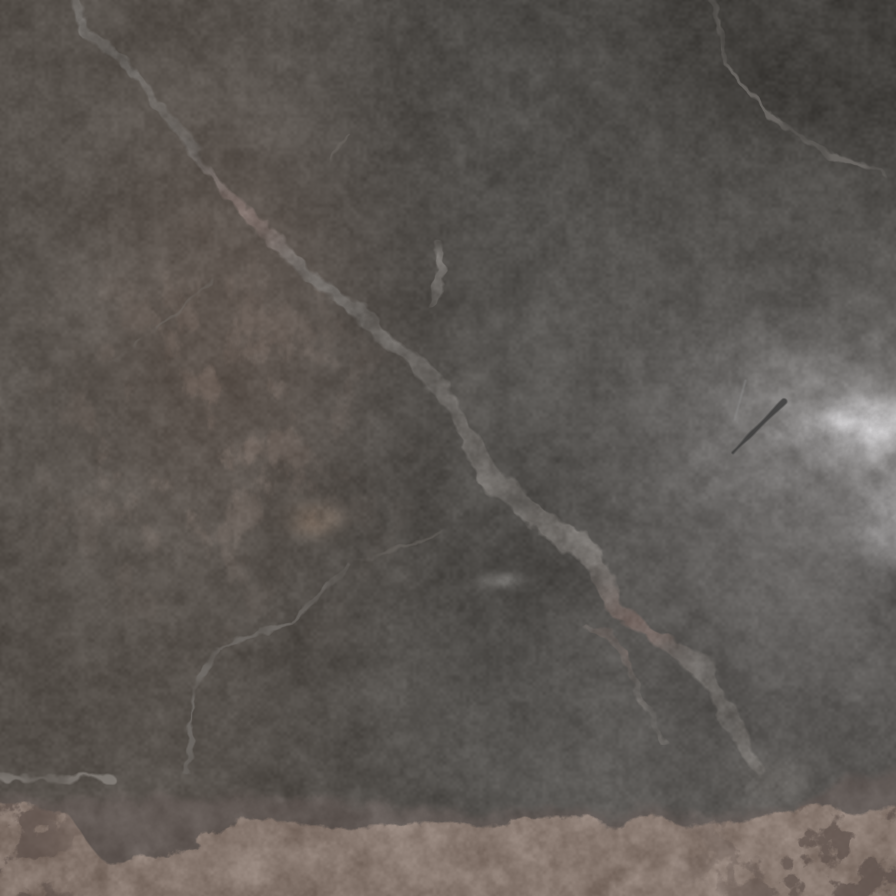
A WebGL 2 fragment shader for this texture:

```glsl
#version 300 es
precision highp float;
// Dark worn marble slab: a mottled grey-brown field crossed by broken veins,
// with a soft window glare at the right and a chipped, pinkish lower border.
// Layers of value noise warp and tint distance-based lines and soft spots.
uniform vec2 u_resolution;
out vec4 outColor;

float hash(vec2 p) {
  return fract(sin(dot(p, vec2(127.1, 311.7))) * 43758.5453);
}

float noise(vec2 p) {
  vec2 cell = floor(p), f = fract(p);
  f = f * f * (3.0 - 2.0 * f);
  return mix(mix(hash(cell), hash(cell + vec2(1, 0)), f.x),
             mix(hash(cell + vec2(0, 1)), hash(cell + vec2(1, 1)), f.x), f.y);
}

float fbm(vec2 p) {
  float sum = 0.0, amp = 0.5;
  for (int i = 0; i < 5; i++) {
    sum += amp * noise(p);
    p = mat2(1.6, 1.2, -1.2, 1.6) * p + 7.3;
    amp *= 0.5;
  }
  return sum;
}

float segment(vec2 p, vec2 a, vec2 b) {
  vec2 ab = b - a;
  return length(p - a - ab * clamp(dot(p - a, ab) / dot(ab, ab), 0.0, 1.0));
}

float bend(vec2 p, vec2 a, vec2 b, vec2 c) {
  return min(segment(p, a, b), segment(p, b, c));
}

float stroke(float dist, float halfWidth, float soft) {
  return 1.0 - smoothstep(halfWidth - soft, halfWidth + soft, dist);
}

// Soft elliptical spot, 1 at its centre.
float spot(vec2 p, vec2 centre, vec2 radius) {
  vec2 d = (p - centre) / radius;
  return exp(-dot(d, d));
}

float mainVein(vec2 p) {
  const vec2 path[18] = vec2[18](
    vec2(.079, 1.01), vec2(.098, .962), vec2(.137, .933), vec2(.195, .863),
    vec2(.241, .798), vec2(.293, .746), vec2(.341, .700), vec2(.391, .659),
    vec2(.449, .609), vec2(.495, .564), vec2(.527, .505), vec2(.547, .464),
    vec2(.612, .414), vec2(.658, .381), vec2(.689, .318), vec2(.781, .258),
    vec2(.812, .210), vec2(.848, .140));
  float dist = 1.0;
  for (int i = 0; i < 17; i++) dist = min(dist, segment(p, path[i], path[i + 1]));
  return dist;
}

// Mottled ground with large tonal drifts and fine grain.
vec3 stone(vec2 p, float cloud, float detail, float grain) {
  vec3 c = mix(vec3(.348, .326, .305), vec3(.325, .316, .303), smoothstep(.15, .6, p.x));
  c -= .055 * spot(p, vec2(.88, .98), vec2(.34, .26));
  c -= .022 * spot(p, vec2(.32, .26), vec2(.28, .16));
  c += vec3(.058, .057, .062) * spot(p, vec2(.92, .36), vec2(.28, .30));
  c += vec3(.030, .015, .010) * spot(p, vec2(.27, .64), vec2(.15, .22));
  c -= .065 * spot(p, vec2(.615, .358), vec2(.065, .035)) * (.4 + 1.2 * detail);
  c += vec3(.20, .16, .13) * spot(p, vec2(.352, .42), vec2(.026, .016)) * (.4 + detail);
  c += .26 * spot(p, vec2(.563, .352), vec2(.030, .009)) * detail;
  float flecks = smoothstep(.50, .72, fbm(p * vec2(42.0, 28.0) + 4.0));
  c += vec3(.080, .065, .060) * flecks * spot(p, vec2(.24, .52), vec2(.17, .17));
  return c + (cloud - .48) * .11 + (detail - .48) * .085 + (grain - .5) * .065;
}

void main() {
  vec2 p = gl_FragCoord.xy / u_resolution;
  float soft = max(.0015, 1.0 / u_resolution.y);
  float cloud = fbm(p * 9.0), detail = fbm(p * 45.0 + 20.0);
  float grain = .5 * noise(p * 140.0) + .5 * noise(p * 270.0);
  vec2 q = p + (vec2(fbm(p * 32.0), fbm(p * 32.0 + 50.0)) - .48) * .014;
  q += (vec2(noise(p * 110.0), noise(p * 110.0 + 60.0)) - .5) * .006;
  float broken = smoothstep(.15, .65, noise(p * 48.0 + 11.0));
  vec3 color = stone(p, cloud, detail, grain);

  // Window glare
  float glare = .13 * spot(p, vec2(.91, .525), vec2(.17, .10));
  glare += .31 * spot(p, vec2(.970, .525), vec2(.055, .030)) + .17 * spot(p, vec2(1.0, .42), vec2(.050, .055));
  color += vec3(.98, .99, 1.03) * glare * (.6 + .8 * detail);

  // Main vein, pinkish in two stretches
  float width = mix(.011, .0045, smoothstep(.4, .9, p.y)) * (.5 + .9 * noise(p * 26.0));
  float pink = spot(p, vec2(.27, .76), vec2(.06)) + spot(p, vec2(.71, .30), vec2(.05));
  vec3 veinColor = mix(vec3(.45, .435, .42), vec3(.49, .43, .41), pink) + (detail - .48) * .22 + (grain - .5) * .08;
  color = mix(color, veinColor, (.55 + .35 * broken) * stroke(mainVein(q), width, soft * 1.4));
  color = mix(color, veinColor, .6 * spot(q, vec2(.865, .125), vec2(.045, .030)));

  // Thin broken veins
  float thin = .0008 + .0030 * noise(p * 40.0);
  float right = min(bend(q, vec2(.795, 1.01), vec2(.810, .928), vec2(.860, .870)),
                    bend(q, vec2(.860, .870), vec2(.911, .833), vec2(.985, .805)));
  float left = min(bend(q, vec2(.208, .140), vec2(.218, .232), vec2(.243, .279)),
                   bend(q, vec2(.243, .279), vec2(.325, .306), vec2(.390, .368)));
  color = mix(color, vec3(.46, .445, .43), (.25 + .5 * broken) * stroke(min(left, right), thin, soft));
  float branch = bend(q, vec2(.655, .303), vec2(.680, .295), vec2(.742, .170));
  color = mix(color, veinColor, (.3 + .5 * broken) * stroke(branch, thin * 1.5, soft));
  float chip = bend(q, vec2(.490, .730), vec2(.496, .703), vec2(.484, .660));
  color = mix(color, veinColor + .03, (.4 + .4 * broken) * stroke(chip, thin * 2.0, soft));
  float faint = min(segment(q, vec2(.130, .597), vec2(.235, .685)), segment(q, vec2(.397, .375), vec2(.510, .410)));
  faint = min(faint, segment(q, vec2(.357, .806), vec2(.390, .848)));
  color = mix(color, vec3(.44, .42, .40), .5 * broken * stroke(faint, .0017, soft));

  // Scratches beside the glare
  color = mix(color, vec3(.22), .8 * stroke(segment(p, vec2(.818, .495), vec2(.875, .552)), thin, soft));
  color = mix(color, vec3(.56), .4 * stroke(segment(p, vec2(.820, .532), vec2(.832, .575)), .0012, soft));

  // Chipped lower border below a brownish transition
  float rough = (fbm(p * 22.0 + 9.0) - .48) * .036 + (detail - .48) * .016;
  float dip = smoothstep(.07, .12, p.x + rough) * (1.0 - smoothstep(.16, .27, p.x + rough));
  float edge = .080 + .020 * (1.0 - smoothstep(.04, .12, p.x)) - .040 * dip + .016 * smoothstep(.84, .92, p.x) + rough;
  float top = .110 + rough - .020 * smoothstep(.3, .6, p.x) + .050 * smoothstep(.88, .95, p.x);
  color = mix(color, vec3(.40, .36, .345) + (detail - .48) * .18, .7 * stroke(p.y, top, .010));
  vec3 border = vec3(.535, .475, .440) + (cloud - .48) * .14 + (detail - .48) * .20 + (grain - .5) * .07;
  float pits = smoothstep(.53, .62, fbm(p * 34.0 + 31.0)) * (smoothstep(.72, .92, p.x) + stroke(p.x, .075, .045));
  border = mix(border, vec3(.36, .31, .29), .7 * min(pits, 1.0));
  color = mix(color, border, stroke(p.y, edge, soft * 1.6));
  float ridge = stroke(segment(q, vec2(-.01, .134), vec2(.120, .132)), thin * 1.6, soft * 1.5);
  color = mix(color, vec3(.55, .53, .51), (.3 + .45 * broken) * ridge);

  outColor = vec4(clamp(color, 0.0, 1.0), 1.0);
}
```
